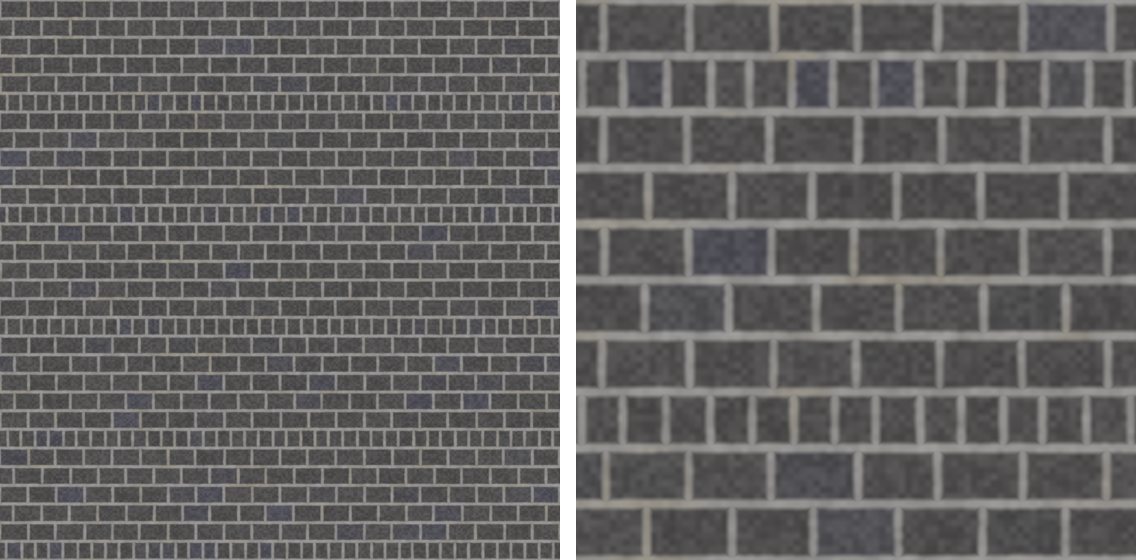
Left: the whole. Right: its middle third, enlarged.
Write a WebGL 1 fragment shader that draws this texture.

```glsl
precision highp float;
// Dark grey brick wall: five stretcher courses between header courses, pale soft mortar.

uniform vec2 u_resolution;

#define COURSES 30.0          // rows up the canvas
#define BOND 6.0              // one header course in every BOND rows
#define STRETCHERS 20.0       // long bricks across
#define JOINT 0.0028          // half width of the mortar
#define SOFTNESS 0.0020       // fade from mortar to brick
#define JITTER 0.0030         // sideways drift of upright joints
#define GRAIN_CELLS 256.0     // fine grain cells across
#define GRAIN 0.085           // strength of the grain
#define BRICK_COLOR vec3(0.314, 0.309, 0.308)
#define BLUE_TINT vec3(-0.002, 0.001, 0.035)
#define MORTAR_COLOR vec3(0.585, 0.578, 0.572)

float hash(vec2 p) {
  return fract(sin(dot(p, vec2(127.1, 311.7))) * 43758.5453);
}

// Whole number wrapped into 0 .. period - 1
vec2 wrap(vec2 cell, vec2 period) {
  return floor(mod(cell + 0.5, period));
}

// Smooth value noise that repeats over the canvas
float tileNoise(vec2 uv, vec2 cells) {
  vec2 p = uv * cells;
  vec2 i = floor(p);
  vec2 f = fract(p);
  f = f * f * (3.0 - 2.0 * f);
  float a = hash(wrap(i, cells));
  float b = hash(wrap(i + vec2(1.0, 0.0), cells));
  float c = hash(wrap(i + vec2(0.0, 1.0), cells));
  float d = hash(wrap(i + vec2(1.0, 1.0), cells));
  return mix(mix(a, b, f.x), mix(c, d, f.x), f.y);
}

// Mortar coverage at a distance from the joint's centre line
float jointMask(float dist, float halfWidth) {
  float fade = max(SOFTNESS, 0.75 / u_resolution.y);
  return 1.0 - smoothstep(halfWidth - fade, halfWidth + fade, dist);
}

void main() {
  vec2 uv = gl_FragCoord.xy / u_resolution;

  // Courses: headers are half length, alternate stretchers shift by half
  float y = uv.y * COURSES;
  float row = floor(y);
  float step6 = mod(row, BOND);
  bool isHeader = step6 < 0.5;
  float count = isHeader ? 2.0 * STRETCHERS : STRETCHERS;
  float offset = mod(step6, 2.0) < 0.5 ? 0.5 : 0.0;

  // Nearest upright joint, slightly out of line
  float x = uv.x * count - offset;
  float joint = floor(x + 0.5);
  float jointId = wrap(vec2(joint), vec2(count)).x;
  float drift = JITTER * (hash(vec2(jointId, row + 71.0)) - 0.5);
  float side = (x - joint) / count - drift;
  float brickColumn = joint - (side < 0.0 ? 1.0 : 0.0);
  vec2 brickId = vec2(wrap(vec2(brickColumn), vec2(count)).x, row);

  // Mortar, uneven in width
  float wear = tileNoise(uv, vec2(96.0)) - 0.5;
  float bedDist = abs(y - floor(y + 0.5)) / COURSES;
  float bed = jointMask(bedDist, JOINT * (1.0 + 0.2 * wear));
  float upright = 0.92 * jointMask(abs(side), JOINT * (0.92 + 0.25 * wear));
  float mortar = max(bed, upright);

  // Brick tone: small shifts per brick, a few bluish ones
  float grain = tileNoise(uv, vec2(GRAIN_CELLS)) - 0.5;
  float tone = 0.024 * (hash(brickId + 13.0) - 0.5);
  float blue = smoothstep(0.82, 0.98, hash(brickId + 37.0));
  vec3 brick = BRICK_COLOR + tone + BLUE_TINT * blue + GRAIN * grain;

  // Mortar tone: blotches with a faint warm stain
  float stain = smoothstep(0.62, 0.9, tileNoise(uv + 0.37, vec2(24.0)));
  vec3 mortarColor = MORTAR_COLOR + 0.06 * wear + 0.05 * grain;
  mortarColor -= stain * vec3(0.0, 0.008, 0.04);

  gl_FragColor = vec4(mix(brick, mortarColor, mortar), 1.0);
}
```
